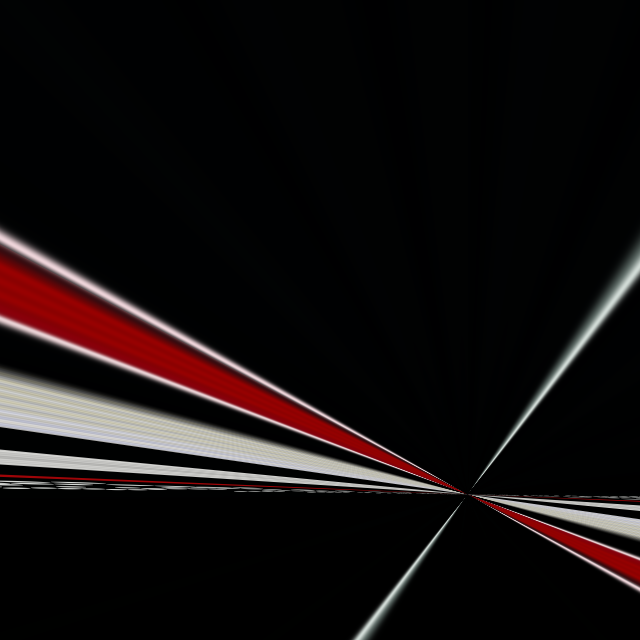
This background is drawn by a Shadertoy shader. Its source:

```glsl
// Red, silver and white light rays crossing at one point on black.

float hash(vec2 cell) {
    return fract(sin(dot(cell, vec2(41.3, 289.1))) * 4375.5);
}

// Share of a pixel, blur wide in slope, covered by the range low..high.
float band(float slope, float low, float high, float blur) {
    float covered = min(slope + 0.5 * blur, high) - max(slope - 0.5 * blur, low);
    return clamp(covered / blur, 0.0, 1.0);
}

// Soft crest with its own falloff on each side, dimmed when below pixel size.
float ridge(float slope, float crest, float below, float above, float blur) {
    float d = slope - crest;
    float reach = d < 0.0 ? below : above;
    return exp(-d * d / (reach * reach)) * min(1.0, (below + above) / blur);
}

// Layered sines make the fine grooves along a ray.
float grooves(float slope) {
    return 0.45 * sin(slope * 290.0) + 0.3 * sin(slope * 677.0 + 1.0)
         + 0.25 * sin(slope * 1490.0 + 2.0);
}

void mainImage(out vec4 fragColor, in vec2 fragCoord) {
    vec2 p = fragCoord / iResolution.xy - vec2(0.7305, 0.2275);
    float across = max(abs(p.x), 0.0003);
    float slope = -p.y / (p.x < 0.0 ? -across : across);
    float blur = sqrt(1.0 + min(slope * slope, 9.0)) / (iResolution.y * across);
    float detail = 1.0 / (1.0 + blur * blur * 20000.0);

    // Barely visible beams in the dark
    float angle = atan(slope);
    float haze = 0.5 + 0.3 * sin(angle * 17.0) + 0.2 * sin(angle * 39.0 + 1.0);
    float upper = smoothstep(-0.1, 0.3, p.y);
    vec3 color = vec3(0.003, 0.007, 0.006) * haze * (0.3 + upper);
    color += vec3(0.0, 0.001, 0.004) * upper;

    // Wide red ray, darker at its upper edge
    vec3 red = mix(vec3(0.50, 0.0, 0.045), vec3(0.57, 0.004, 0.004),
                   smoothstep(0.385, 0.43, slope));
    red = mix(red, vec3(0.20, 0.035, 0.05), smoothstep(0.488, 0.526, slope));
    red *= 1.0 + 0.05 * detail * sin(slope * 210.0);
    color = mix(color, red, band(slope, 0.376, 0.535, blur));

    // Pale rims of the red ray
    float topRim = ridge(slope, 0.549, 0.013, 0.018, blur);
    float lowRim = ridge(slope, 0.376, 0.012, 0.008, blur);
    color = mix(color, vec3(0.93, 0.83, 0.85), topRim);
    color = mix(color, vec3(0.91, 0.82, 0.83), lowRim);

    // Broad silver ray fading out at the top, warm above and cool below
    float groove = grooves(slope) * detail;
    vec3 silver = mix(vec3(0.77, 0.77, 0.79), vec3(0.75, 0.745, 0.70),
                      smoothstep(0.165, 0.20, slope));
    silver *= 1.0 + 0.11 * groove;
    silver += vec3(-0.02, -0.01, 0.04) * detail * sin(slope * 430.0);
    float fade = 1.0 - smoothstep(0.238, 0.284, slope);
    color = mix(color, silver, band(slope, 0.144, 0.284, blur) * fade);

    // Narrow silver ray and thin red line
    color = mix(color, vec3(0.76, 0.76, 0.75) * (1.0 + 0.13 * groove),
                band(slope, 0.064, 0.096, blur));
    color = mix(color, vec3(0.62, 0.02, 0.03), band(slope, 0.0375, 0.0425, blur));

    // Broken white threads whose dashes shorten toward the crossing
    for (int i = 0; i < 4; i++) {
        float thread = float(i);
        float along = log(across) * (7.0 + 3.0 * thread) + 0.37 * thread;
        vec2 cell = vec2(floor(along), thread + (p.x < 0.0 ? 0.0 : 9.0));
        float taper = sin(3.14159 * fract(along));
        float center = 0.0285 - 0.0045 * thread + 0.003 * (hash(cell + 5.0) - 0.5);
        float halfWidth = 0.0015 * sqrt(taper);
        float lit = step(0.32, hash(cell));
        float line = band(slope, center - halfWidth, center + halfWidth, blur);
        color = mix(color, vec3(0.84, 0.85, 0.84), line * lit);
    }

    // Steep white ray with a wide grey-green flank
    float flank = ridge(slope, -1.38, 0.105, 0.06, blur);
    float core = ridge(slope, -1.325, 0.055, 0.055, blur);
    color = mix(color, vec3(0.40, 0.46, 0.44), flank * 0.85);
    color = mix(color, vec3(0.85, 0.89, 0.87), core * 0.95);

    fragColor = vec4(color, 1.0);
}
```
